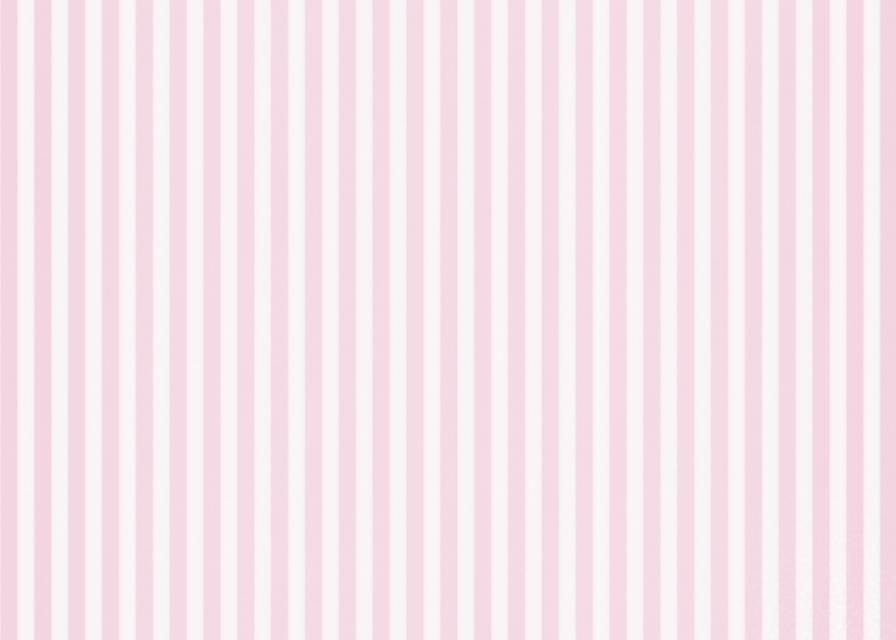
A Shadertoy shader for this pattern:

```glsl
// Pale pink vertical stripes on an off-white ground, like soft printed paper.
// A repeated distance to each stripe gives a core with a faint lighter fringe;
// layered sines and fine cellular noise add uneven ink and paper grain.

#define REPEATS 26.48
#define STRIPE_CENTER 0.265
#define STRIPE_WIDTH 0.515
#define EDGE_SOFT 0.045
#define FRINGE 0.08
#define GRAIN_CELLS 190.0
#define GRAIN_AMOUNT 0.012
#define PAPER vec3(0.976, 0.962, 0.969)
#define PINK vec3(0.955, 0.857, 0.896)
#define DEEP_PINK vec3(0.950, 0.825, 0.880)

vec2 hash2(vec2 p) {
    vec3 q = fract(p.xyx * vec3(0.1031, 0.1030, 0.0973));
    q += dot(q, q.yzx + 33.33);
    return fract((q.xx + q.yz) * q.zy);
}

// Distance to the nearest scattered cell point
float cellular(vec2 p) {
    vec2 cell = floor(p), local = fract(p);
    float nearest = 2.0;
    for (int y = -1; y <= 1; y++) {
        for (int x = -1; x <= 1; x++) {
            vec2 offset = vec2(x, y);
            vec2 delta = offset + hash2(cell + offset) - local;
            nearest = min(nearest, dot(delta, delta));
        }
    }
    return sqrt(nearest);
}

// Broad, slow unevenness, roughly -1 to 1
float mottle(vec2 p) {
    float sum = 0.0, amplitude = 0.5;
    for (int i = 0; i < 4; i++) {
        sum += amplitude * sin(p.x + 1.7 * sin(p.y)) * cos(p.y - 0.8 * p.x);
        p = mat2(1.6, 1.2, -1.2, 1.6) * p + 2.3;
        amplitude *= 0.55;
    }
    return sum;
}

void mainImage(out vec4 fragColor, in vec2 fragCoord) {
    vec2 uv = fragCoord / iResolution.xy;
    vec2 pos = fragCoord / iResolution.x;

    // Signed distance to the nearest stripe edge, in repeats
    float column = pos.x * REPEATS - STRIPE_CENTER;
    float edge = abs(fract(column + 0.5) - 0.5) - 0.5 * STRIPE_WIDTH;
    float soft = max(EDGE_SOFT, 0.7 * REPEATS / iResolution.x);
    float core = 1.0 - smoothstep(-soft, soft, edge);
    float fringe = 1.0 - smoothstep(0.0, FRINGE + soft, edge);

    // Ink deepens toward the sides and varies between stripes
    float side = smoothstep(0.28, 0.52, abs(uv.x - 0.5));
    float stripeTone = hash2(vec2(floor(column + 0.5), 7.0)).x - 0.5;
    float ink = 0.75 * side + 0.15 * stripeTone + 0.12 * mottle(pos * 14.0);
    vec3 pink = mix(PINK, DEEP_PINK, ink);

    vec3 color = mix(PAPER, pink, max(core, 0.16 * fringe));

    // Paper grain, rougher in the lower right corner
    float corner = smoothstep(0.3, 0.0, length(uv - vec2(1.0, 0.0)));
    float grain = cellular(pos * GRAIN_CELLS) - 0.45;
    color += grain * GRAIN_AMOUNT * (0.6 + 1.8 * corner) * vec3(0.5, 1.0, 0.8);

    fragColor = vec4(clamp(color, 0.0, 1.0), 1.0);
}
```
